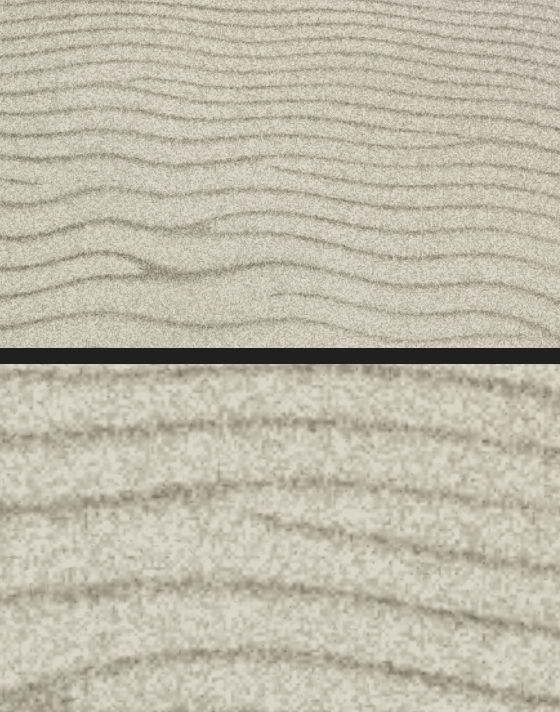
Top: the whole. Bottom: its middle third, enlarged.
Give the GLSL for this texture, as a WebGL 1 fragment shader.

```glsl
precision highp float;
// Wind-rippled sand receding from the viewer: a logarithmic depth phase gives
// ripples that tighten upward, bent by waves and forked by phase dislocations.
// Fine value noise adds the grains and the sparse dark specks.
uniform vec2 u_resolution;

#define RIPPLES 16.0
#define PERSPECTIVE 1.55
#define WAVE_HEIGHT 0.015
#define TILT 0.05
#define FORKS 10
#define LINE_SHADE 0.60
#define EDGE_ABOVE 0.085
#define EDGE_BELOW 0.135
#define GRAIN 0.55
#define GRAIN_SCALE 270.0
#define LIGHT_SAND vec3(0.82, 0.80, 0.74)
#define DARK_SAND vec3(0.56, 0.53, 0.47)

const float TAU = 6.2831853;

float hash(vec2 p) {
  vec3 q = fract(p.xyx * 0.1031);
  q += dot(q, q.yzx + 33.33);
  return fract((q.x + q.y) * q.z);
}

float noise(vec2 p) {
  vec2 cell = floor(p);
  vec2 f = fract(p);
  f = f * f * (3.0 - 2.0 * f);
  float low = mix(hash(cell), hash(cell + vec2(1.0, 0.0)), f.x);
  float high = mix(hash(cell + vec2(0.0, 1.0)), hash(cell + 1.0), f.x);
  return mix(low, high, f.y);
}

// Upward shift of the ripple crests, in canvas heights.
float crestShift(vec2 p, float depth) {
  float drift = noise(p * vec2(1.6, 2.2) + 7.0);
  float wave = WAVE_HEIGHT * cos(10.8 * (p.x - 0.3) + 3.0 * (drift - 0.5));
  float sway = 0.045 * (noise(p * vec2(2.6, 3.5) + 21.0) - 0.5);
  float tilt = TILT * (p.x - 0.4) * (p.x - 0.4);
  float ragged = 0.004 * (noise(p * 75.0) - 0.5);
  return (wave + sway) * (0.45 + 0.8 * depth) - tilt + ragged;
}

// Alternating dislocations, each ending one ripple in a fork.
float forkPhase(vec2 p) {
  float phase = 0.0;
  float turn = 1.0;
  for (int i = 0; i < FORKS; i++) {
    float id = float(i);
    float x = 1.6 * hash(vec2(id, 3.7));
    float depth = (id + hash(vec2(id, 9.1))) / float(FORKS);
    vec2 away = vec2(p.x - x, 4.0 * (p.y - depth));
    phase += turn * atan(away.y, away.x + 0.00001) / TAU;
    turn = -turn;
  }
  return phase;
}

// Shade of the ripples: a crisp upper edge and a softer fall below.
float rippleShade(vec2 p) {
  float depth = 1.0 - p.y;
  float bentDepth = depth + crestShift(p, depth);
  float phase = RIPPLES * log(max(1.0 + PERSPECTIVE * bentDepth, 0.1));
  phase += forkPhase(vec2(p.x, bentDepth));
  float side = fract(phase + 0.5) - 0.5;
  float width = mix(EDGE_ABOVE, EDGE_BELOW, smoothstep(-0.03, 0.03, side));
  float edge = side / (width * mix(1.25, 0.75, depth));
  float strength = mix(0.6, 1.15, noise(p * vec2(3.0, 9.0) + 40.0));
  strength *= 1.0 - 0.14 * p.x;
  return strength * (LINE_SHADE * exp(-edge * edge) + 0.05 * cos(TAU * side));
}

// Grains at two sizes, plus scattered dark specks.
float grainShade(vec2 p) {
  float fine = noise(p * GRAIN_SCALE) - 0.5;
  float coarse = noise(p * GRAIN_SCALE * 0.57 + 90.0) - 0.5;
  float speck = smoothstep(0.80, 0.96, noise(p * GRAIN_SCALE * 0.7 + 150.0));
  return GRAIN * (fine + 0.7 * coarse) + 0.3 * speck;
}

void main() {
  vec2 p = gl_FragCoord.xy / u_resolution.y;
  vec2 fromCenter = gl_FragCoord.xy / u_resolution - 0.5;

  float ripple = rippleShade(p);
  float shade = 0.08 + ripple + grainShade(p) * (1.0 + 0.4 * ripple);
  shade += 0.10 * (noise(p * 4.0 + 60.0) - 0.5);
  shade += 0.16 * dot(fromCenter, fromCenter);

  vec3 color = mix(LIGHT_SAND, DARK_SAND, clamp(shade, -0.15, 1.2));
  color += vec3(0.008, 0.0, 0.004) * (fromCenter.x + fromCenter.y);
  gl_FragColor = vec4(color, 1.0);
}
```
